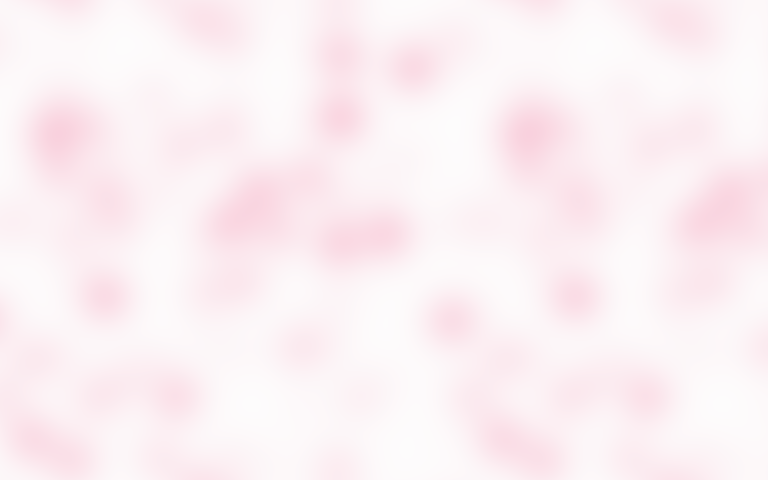
This background is drawn by a Shadertoy shader. Its source:

```glsl
const vec3 PAPER = vec3(0.992, 0.990, 0.990);
const vec3 BLUSH = vec3(0.973, 0.780, 0.840);
const float TILE = 0.98;        // repeat period, in canvas heights
const float CELLS = 9.0;        // blots per tile side
const float BLOT_SIGMA = 0.42;  // blot softness, in cells
const float BLOT_STRENGTH = 0.62;
const float RARITY = 2.2;       // higher leaves fewer strong blots
const float SEED = 17.0;

// Three random values per lattice cell
vec3 hash3(vec2 cell) {
    vec3 p = fract(vec3(cell.xyx + SEED) * vec3(0.1031, 0.1030, 0.0973));
    p += dot(p, p.yxz + 33.33);
    return fract((p.xxy + p.yzz) * p.zyx);
}

// Sum of soft round blots, one in each cell of a wrapping lattice
float blotDensity(vec2 p) {
    vec2 home = floor(p);
    float density = 0.0;
    for (int y = -2; y <= 2; y++) {
        for (int x = -2; x <= 2; x++) {
            vec2 cell = home + vec2(x, y);
            vec3 rnd = hash3(mod(cell, CELLS));
            vec2 offset = p - cell - rnd.xy;
            float weight = BLOT_STRENGTH * pow(rnd.z, RARITY);
            density += weight * exp(-0.5 * dot(offset, offset) / (BLOT_SIGMA * BLOT_SIGMA));
        }
    }
    return density;
}

void mainImage(out vec4 fragColor, in vec2 fragCoord) {
    vec2 uv = fragCoord / iResolution.y;
    float density = blotDensity(uv * CELLS / TILE);
    fragColor = vec4(mix(PAPER, BLUSH, min(density, 1.0)), 1.0);
}
```
